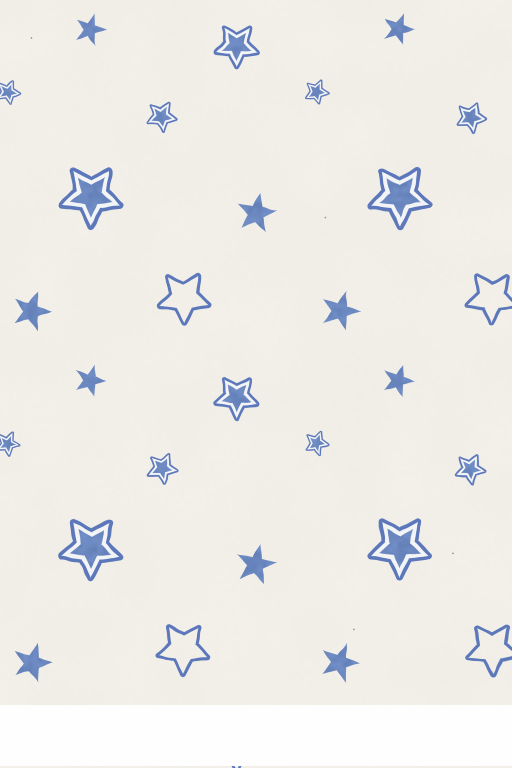
This pattern is drawn by a WebGL 1 fragment shader. Its source:

```glsl
precision highp float;
uniform vec2 u_resolution;

#define VIEW_HEIGHT 768.0
#define TILE vec2(308.5, 351.5)
#define PAPER vec3(0.947, 0.936, 0.911)
#define GAP vec3(0.95, 0.955, 0.965)
#define INK vec3(0.36, 0.47, 0.73)
#define FILL vec3(0.42, 0.53, 0.75)
#define BAND vec2(705.0, 766.0)
#define STROKE 0.053
#define WOBBLE 1.3
#define SPECK_CHANCE 0.08
#define SOLID 0
#define HOLLOW 2

float hash(vec2 p) {
  vec3 q = fract(p.xyx * vec3(0.1031, 0.1030, 0.0973));
  q += dot(q, q.yzx + 33.33);
  return fract((q.x + q.y) * q.z);
}

float noise(vec2 p) {
  vec2 i = floor(p), f = fract(p);
  f = f * f * (3.0 - 2.0 * f);
  return mix(mix(hash(i), hash(i + vec2(1.0, 0.0)), f.x),
             mix(hash(i + vec2(0.0, 1.0)), hash(i + 1.0), f.x), f.y);
}

// Signed distance to a five-pointed star, one tip towards +y
float star(vec2 p, float radius, float waist) {
  const vec2 k = vec2(0.80902, -0.58779);
  const vec2 m = vec2(-0.80902, -0.58779);
  p.x = abs(p.x);
  p -= 2.0 * max(dot(k, p), 0.0) * k;
  p -= 2.0 * max(dot(m, p), 0.0) * m;
  p.x = abs(p.x);
  p.y -= radius;
  vec2 side = waist * vec2(-k.y, k.x) - vec2(0.0, 1.0);
  float h = clamp(dot(p, side) / dot(side, side), 0.0, radius);
  return length(p - side * h) * sign(p.y * side.x - p.x * side.y);
}

float cover(float d) {
  float soft = 0.65 * VIEW_HEIGHT / u_resolution.y;
  return 1.0 - smoothstep(-soft, soft, d);
}

// Paints one star of the tile and all its repeats; tilt is clockwise degrees
void stamp(inout vec3 color, vec2 p, vec2 center, float radius, float tilt, int kind) {
  vec2 cell = floor((p - center) / TILE + 0.5);
  vec2 q = p - center - cell * TILE;
  float chance = hash(cell + center);
  q += vec2(chance, fract(chance * 17.0)) - 0.5;
  float a = radians(tilt + 4.0 * (chance - 0.5));
  q = vec2(q.x, -q.y);
  q = vec2(q.x * cos(a) - q.y * sin(a), q.x * sin(a) + q.y * cos(a));
  vec3 fill = FILL + 0.06 * (noise(p * 0.2) - 0.5);

  if (kind == SOLID) {
    color = mix(color, fill, cover(star(q, radius, 0.41)));
    return;
  }
  // Rounded outline, with a pale gap and inner star unless hollow
  float halfLine = radius * STROKE;
  float corner = radius * 0.05;
  float body = star(q, radius - corner - halfLine, 0.5) - corner;
  if (kind != HOLLOW) {
    color = mix(color, GAP, cover(body));
    color = mix(color, fill, cover(star(q, radius * 0.64, 0.48)));
  }
  color = mix(color, INK, cover(abs(body) - halfLine));
}

void main() {
  float unit = VIEW_HEIGHT / u_resolution.y;
  vec2 p = gl_FragCoord.xy * unit;
  p.y = VIEW_HEIGHT - p.y;

  // Mottled paper
  float mottle = noise(p / 45.0) + 0.5 * noise(p / 3.0) - 0.75;
  vec3 color = PAPER + 0.009 * mottle;

  // Rare dust specks
  vec2 cell = floor(p / 96.0);
  vec2 spot = 0.2 + 0.6 * vec2(hash(cell + 7.0), hash(cell + 19.0));
  float speck = cover(length(p - (cell + spot) * 96.0) - 0.8);
  color = mix(color, vec3(0.58), speck * step(hash(cell + 41.0), SPECK_CHANCE));

  // Hand-drawn edges
  vec2 w = p + WOBBLE * (vec2(noise(p / 8.0), noise(p / 8.0 + 53.0)) - 0.5);

  // Eight stars of the tile
  stamp(color, w, vec2(90.0, 29.5), 16.5, 18.0, SOLID);
  stamp(color, w, vec2(236.5, 46.0), 24.0, 37.0, 1);
  stamp(color, w, vec2(8.0, 92.0), 13.0, 24.0, 1);
  stamp(color, w, vec2(162.0, 117.0), 16.5, 27.0, 1);
  stamp(color, w, vec2(91.0, 195.5), 34.0, 37.0, 1);
  stamp(color, w, vec2(256.0, 213.5), 21.0, 12.0, SOLID);
  stamp(color, w, vec2(183.5, 297.0), 28.5, 36.0, HOLLOW);
  stamp(color, w, vec2(31.5, 311.5), 20.5, 18.0, SOLID);

  // Blank strip near the foot
  float band = cover(BAND.x - p.y) * cover(p.y - BAND.y);
  color = mix(color, vec3(0.996), band);

  gl_FragColor = vec4(color, 1.0);
}
```
